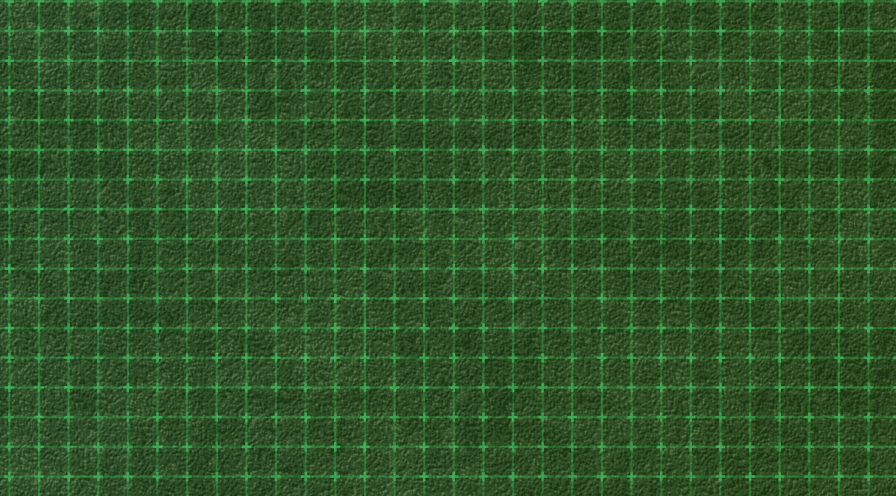
This texture is drawn by a WebGL 2 fragment shader. Its source:

```glsl
#version 300 es
precision highp float;
// Rough grass seen from above under a worn, glowing square grid with small crosses at the nodes.

#define CELLS vec2(30.24, 16.70)     // grid repeats across and down
#define GRID_OFFSET vec2(0.315, 0.655) // first line, in cells from the lower left
#define LINE_HALF 0.033              // half width of a line, in cells
#define CROSS_HALF 0.043             // half width of a cross arm
#define CROSS_REACH 0.16             // length of a cross arm
#define CLUMP_SCALE 5.5              // grass clumps per cell
#define BLADE_SCALE 10.0             // fine tufts per cell
#define LIGHT_STEP vec2(-0.045, 0.055) // offset towards the light
#define LINE_STRENGTH 0.56
#define CROSS_STRENGTH 0.72

uniform vec2 u_resolution;
out vec4 fragColor;

const vec3 SHADOW = vec3(0.10, 0.20, 0.075);
const vec3 GRASS = vec3(0.18, 0.30, 0.145);
const vec3 TIPS = vec3(0.35, 0.47, 0.29);
const vec3 LINE = vec3(0.20, 0.58, 0.27);
const vec3 CROSS = vec3(0.27, 0.72, 0.36);

vec2 hash2(vec2 p) {
    vec3 q = fract(p.xyx * vec3(0.1031, 0.1030, 0.0973));
    q += dot(q, q.yzx + 33.33);
    return fract((q.xx + q.yz) * q.zy);
}

// Distance to the nearest scattered point
float cellular(vec2 p) {
    vec2 id = floor(p), f = p - id;
    float nearest = 4.0;
    for (int y = -1; y <= 1; y++) {
        for (int x = -1; x <= 1; x++) {
            vec2 o = vec2(x, y);
            vec2 d = o + hash2(id + o + 57.0) - f;
            nearest = min(nearest, dot(d, d));
        }
    }
    return sqrt(nearest);
}

// Slope of the cellular bumps facing the light
float relief(vec2 p, float scale) {
    return cellular((p + LIGHT_STEP) * scale) - cellular(p * scale);
}

// Broad drifting light and dark areas from warped sines
float drift(vec2 p) {
    p += 0.9 * sin(p.yx * 0.83 + vec2(1.7, 0.4));
    return (sin(p.x * 0.61 + p.y * 0.37) + sin(p.y * 0.79 - p.x * 0.43 + 2.1)
          + 0.7 * sin(p.x * 1.71 + p.y * 1.33 + 4.0)) / 2.7;
}

vec3 ground(vec2 p, vec2 uv) {
    vec2 bent = p + 0.08 * sin(p.yx * 7.3 + 2.0 * sin(p * 3.1));
    float patches = 0.5 - cellular(bent * 1.15 + 9.0);
    float tone = 0.40 + 0.55 * relief(bent, CLUMP_SCALE) + 0.36 * relief(p, BLADE_SCALE);
    tone += 0.20 * patches + 0.07 * drift(p) + 0.06 * (0.5 - uv.x);
    tone = clamp(tone, 0.0, 1.0);
    vec3 colour = mix(SHADOW, GRASS, smoothstep(0.05, 0.46, tone));
    colour = mix(colour, TIPS, smoothstep(0.42, 0.95, tone));
    // Cooler on the left, warmer on the right
    return colour + vec3(0.008, 0.0, -0.022) * (uv.x - 0.4);
}

// Antialiased coverage of a band around zero
vec2 band(vec2 d, float halfWidth, vec2 pixel) {
    return clamp((halfWidth - d) / pixel + 0.5, 0.0, 1.0);
}

void main() {
    vec2 uv = gl_FragCoord.xy / u_resolution;
    vec2 p = uv * CELLS - GRID_OFFSET;
    vec2 pixel = CELLS / u_resolution;
    vec2 node = floor(p + 0.5);
    vec2 d = abs(p - node);
    vec3 colour = ground(p, uv);
    float grain = dot(colour, vec3(0.3, 0.6, 0.1)) - 0.25;

    // Lines: each fades a little on its own and along its length
    vec2 lineFade = 0.82 + 0.30 * vec2(hash2(vec2(node.x, 3.0)).x, hash2(vec2(7.0, node.y)).y);
    float wear = 0.88 + 0.22 * drift(p * 2.3 + 5.0) + 0.8 * grain;
    vec2 lines = band(d, LINE_HALF, pixel) * lineFade;
    float lineMask = clamp(max(lines.x, lines.y) * wear * LINE_STRENGTH, 0.0, 1.0);
    colour = mix(colour, LINE + 0.35 * grain, lineMask);

    // Soft glow, then a brighter cross at every node
    float glow = exp(-9.0 * min(d.x, d.y)) * 0.06;
    colour += glow * LINE;
    vec2 arms = band(d, CROSS_HALF, pixel) * band(d.yx, CROSS_REACH, pixel);
    float nodeFade = 0.78 + 0.35 * hash2(node + 21.0).x;
    float crossMask = clamp(max(arms.x, arms.y) * nodeFade * CROSS_STRENGTH, 0.0, 1.0);
    colour = mix(colour, CROSS + 0.3 * grain, crossMask);

    fragColor = vec4(colour, 1.0);
}
```
